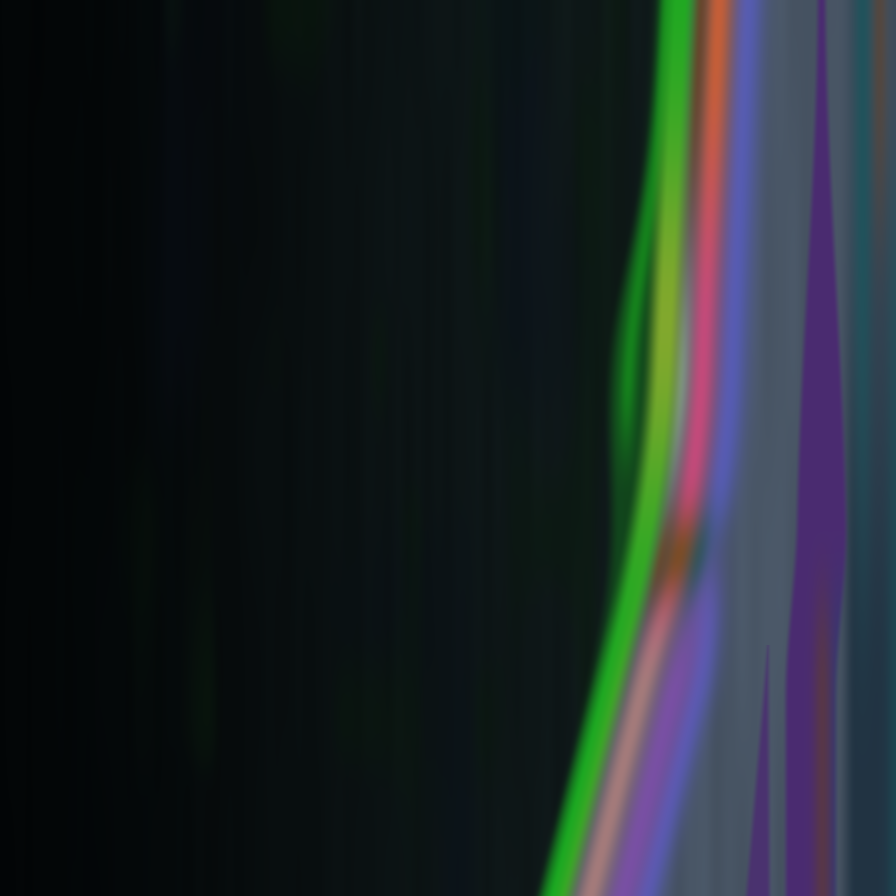
This background is drawn by a WebGL 1 fragment shader. Its source:

```glsl
precision highp float;
uniform vec2 u_resolution;

const vec3 NIGHT_LEFT = vec3(0.010, 0.022, 0.026);
const vec3 NIGHT_RIGHT = vec3(0.056, 0.092, 0.096);
const vec3 MOSS = vec3(0.035, 0.105, 0.045);
const vec3 NAVY = vec3(0.030, 0.050, 0.100);
const vec3 SLATE = vec3(0.28, 0.33, 0.39);
const vec3 DEEP_SLATE = vec3(0.13, 0.20, 0.26);
const vec3 GREEN = vec3(0.10, 0.66, 0.13);
const vec3 DARK_GREEN = vec3(0.07, 0.30, 0.11);
const vec3 LIME = vec3(0.55, 0.66, 0.18);
const vec3 PALE = vec3(0.52, 0.62, 0.54);
const vec3 BROWN = vec3(0.40, 0.25, 0.13);
const vec3 ORANGE = vec3(0.77, 0.37, 0.22);
const vec3 PINK = vec3(0.76, 0.29, 0.48);
const vec3 BEIGE = vec3(0.64, 0.48, 0.48);
const vec3 BLUE = vec3(0.33, 0.36, 0.70);
const vec3 VIOLET = vec3(0.47, 0.31, 0.64);
const vec3 PURPLE = vec3(0.29, 0.17, 0.44);
const vec3 TEAL = vec3(0.10, 0.33, 0.36);
const float BEND_SOFTNESS = 0.03;
const vec2 STREAK_SCALE = vec2(26.0, 5.0);

float hash(vec2 p) {
  return fract(sin(dot(p, vec2(127.1, 311.7))) * 43758.5453);
}

float noise(vec2 p) {
  vec2 i = floor(p), f = fract(p);
  f = f * f * (3.0 - 2.0 * f);
  return mix(mix(hash(i), hash(i + vec2(1.0, 0.0)), f.x),
             mix(hash(i + vec2(0.0, 1.0)), hash(i + 1.0), f.x), f.y);
}

// Soft stripe around zero
float band(float d, float width) {
  return exp(-d * d / (width * width));
}

float smoothMin(float a, float b, float k) {
  float h = max(k - abs(a - b), 0.0) / k;
  return min(a, b) - h * h * k * 0.25;
}

// Horizontal position of the bright edge at height y
float spine(float y) {
  return smoothMin(0.622 + 0.25 * y, 0.736 + 0.045 * (y - 0.48), BEND_SOFTNESS);
}

// Filled wedge with soft sides
float wedge(float d, float halfWidth) {
  return 1.0 - smoothstep(-0.004, 0.004, abs(d) - halfWidth);
}

vec3 darkField(vec2 p) {
  vec3 col = mix(NIGHT_LEFT, NIGHT_RIGHT, smoothstep(0.0, 0.68, p.x));
  float inside = smoothstep(0.05, 0.25, p.x);
  float green = noise(p * STREAK_SCALE);
  float blue = noise(p * STREAK_SCALE * 0.6 + 17.0);
  col = mix(col, MOSS, 0.5 * inside * smoothstep(0.6, 1.0, green));
  col = mix(col, NAVY, 0.45 * inside * smoothstep(0.5, 1.0, blue));
  return col * (0.9 + 0.2 * noise(p * vec2(90.0, 4.0)));
}

vec3 curtain(vec2 p, float d) {
  float low = 1.0 - smoothstep(0.22, 0.42, p.y);
  float high = smoothstep(0.62, 0.95, p.y);
  float middle = band(p.y - 0.64, 0.22);

  // Slate folds on the right
  vec3 col = SLATE * (0.94 + 0.12 * noise(p * vec2(70.0, 3.0)));
  float shade = smoothstep(0.935, 0.955, p.x);
  col = mix(col, DEEP_SLATE, shade * (1.0 - 0.75 * smoothstep(0.2, 0.9, p.y)));
  col = mix(col, TEAL, 0.8 * band(p.x - 0.963, 0.010) * smoothstep(0.1, 0.8, p.y));
  col = mix(col, BROWN, 0.5 * band(p.x - 0.982, 0.008) * high);
  col = mix(col, TEAL, 0.5 * band(p.x - 1.0, 0.010) * (1.0 - high));

  // Purple wedges
  float tall = 0.004 + 0.024 * smoothstep(1.02, 0.35, p.y);
  vec3 tallColor = mix(PURPLE, BLUE * 0.62, low * band(p.x - 0.938, 0.014));
  tallColor = mix(tallColor, BROWN, 0.5 * low * band(p.x - 0.918, 0.010));
  col = mix(col, tallColor, wedge(p.x - 0.917 + 0.012 * low, tall));
  float small = 0.013 * (1.0 - p.y / 0.28);
  col = mix(col, PURPLE, 0.85 * wedge(p.x - 0.846 - 0.04 * p.y, small)
            * step(p.y, 0.28));

  // Coloured ribbons following the edge
  float gap = band(p.y - 0.38, 0.05);
  col = mix(col, BLUE, band(d - 0.075 - 0.023 * low, 0.019) * (1.0 - 0.5 * gap));
  col = mix(col, VIOLET, low * band(d - 0.073, 0.022));
  col = mix(col, TEAL, 0.7 * gap * band(d - 0.063, 0.012));
  vec3 warm = mix(mix(PINK, ORANGE, high), BEIGE, low);
  warm = mix(warm, BROWN * 1.2, gap);
  col = mix(col, warm, band(d - 0.043 + 0.006 * low, 0.017));
  col = mix(col, BROWN, 0.8 * (high + gap) * band(d - 0.022, 0.010));
  col = mix(col, PALE, 0.8 * band(p.y - 0.57, 0.13) * band(d - 0.020, 0.010));
  vec3 rim = mix(GREEN, LIME, 0.9 * middle);
  rim = mix(rim, LIME, 0.45 * low * smoothstep(-0.01, 0.02, d));
  return mix(col, rim, 1.0 - smoothstep(0.004, 0.025, d));
}

void main() {
  vec2 p = gl_FragCoord.xy / u_resolution;
  float d = p.x - spine(p.y);
  vec3 col = darkField(p);

  // Green veil bulging out left of the edge
  float bulge = 0.022 + 0.038 * band(p.y - 0.58, 0.19);
  float veil = smoothstep(-bulge - 0.007, -bulge + 0.010, d);
  col = mix(col, DARK_GREEN, veil * 0.85);
  float strand = band(d + 0.65 * bulge, 0.010) * smoothstep(0.44, 0.58, p.y);
  col = mix(col, GREEN * 0.85, 0.8 * strand);

  col = mix(col, curtain(p, d), smoothstep(-0.025, -0.004, d));
  gl_FragColor = vec4(clamp(col, 0.0, 1.0), 1.0);
}
```
